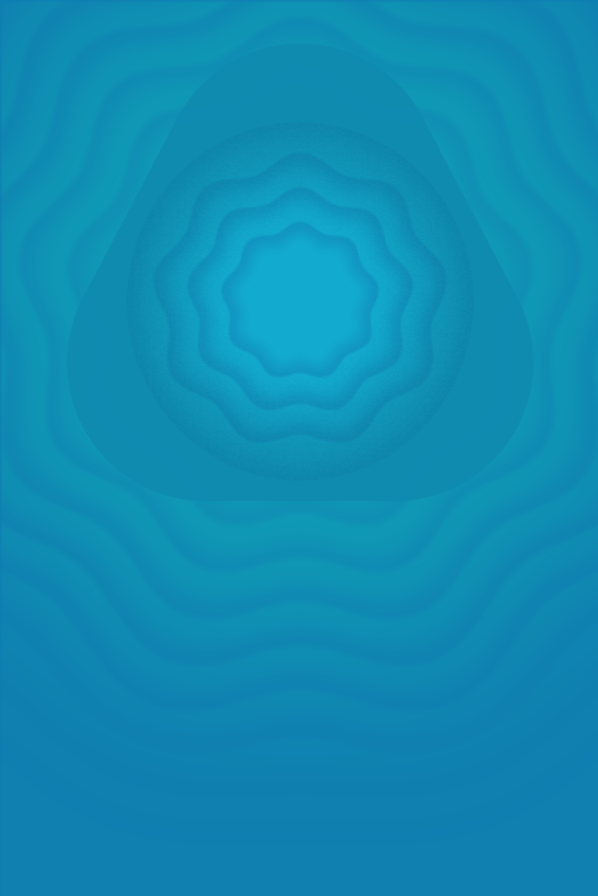
A Shadertoy shader for this background:

```glsl
// Layered blue paper cut: scalloped rings in a disc, a rounded triangle and wide ripples.

float hash(vec2 p) {
    return fract(sin(dot(p, vec2(127.1, 311.7))) * 43758.5453);
}

float segment(vec2 p, vec2 a, vec2 b) {
    vec2 ab = b - a;
    return length(p - a - ab * clamp(dot(p - a, ab) / dot(ab, ab), 0.0, 1.0));
}

// The wide corner radius lets three capsules fill the whole triangle.
float roundedTriangle(vec2 p) {
    p.x = abs(p.x);
    vec2 top = vec2(0.0, 0.199), corner = vec2(0.158, -0.102);
    float side = segment(p, top, corner);
    float base = segment(p, vec2(0.0, corner.y), corner);
    return min(side, base) - 0.232;
}

// Shade that deepens toward an edge (d = 0) and drops off just past it.
float innerShadow(float d, float reach, float blur) {
    float rise = smoothstep(-reach, 0.0, d);
    return rise * rise * (1.0 - smoothstep(0.0, blur, d));
}

void mainImage(out vec4 fragColor, in vec2 fragCoord) {
    vec2 uv = fragCoord / iResolution.x;
    vec2 p = uv - vec2(0.502, iResolution.y / iResolution.x - 0.504);
    float aa = 1.0 / iResolution.x;
    float r = length(p);

    // Nine lobes, one pointing straight up, flattening far out
    float lobes = cos(9.0 * atan(p.x, p.y));
    float q = r / (1.0 + 0.053 * lobes * (1.0 - 0.7 * smoothstep(0.68, 0.85, r)));

    // Wide ripples, fading with distance
    vec3 ripples = mix(vec3(0.06, 0.602, 0.71), vec3(0.058, 0.502, 0.69),
                       smoothstep(0.30, 0.88, r));
    float shade = 0.0;
    for (int i = 0; i < 8; i++) {
        shade += innerShadow(q - 0.366 - 0.078 * float(i), 0.066, 0.016);
    }
    shade *= 1.0 - 0.8 * smoothstep(0.50, 0.85, r);
    vec3 color = ripples - vec3(0.002, 0.036, 0.004) * shade;

    // Translucent triangle
    float tri = roundedTriangle(p);
    vec3 panel = mix(vec3(0.06, 0.54, 0.69), color, 0.08);
    color = mix(color, panel, 1.0 - smoothstep(-aa, aa, tri));

    // Disc with three scalloped steps
    float disc = length(p / vec2(0.290, 0.300)) - 1.0;
    vec3 glow = mix(vec3(0.07, 0.67, 0.81), vec3(0.06, 0.565, 0.70),
                    smoothstep(0.09, 0.28, r));
    shade = 0.5 * innerShadow(disc * 0.295, 0.065, 0.004);
    for (int i = 0; i < 3; i++) {
        shade += innerShadow(q - 0.123 - 0.0547 * float(i), 0.050, 0.007)
               * (1.0 - 0.2 * float(i));
    }
    glow -= vec3(0.005, 0.075, 0.045) * shade;
    glow += 0.012 * (hash(floor(uv * 342.0)) - 0.5) * smoothstep(0.10, 0.14, r);
    color = mix(color, glow, 1.0 - smoothstep(-aa, aa, disc * 0.295));

    // Thin blue rim along the left and top
    float rim = min(uv.x, iResolution.y / iResolution.x - uv.y);
    color = mix(color, vec3(0.05, 0.49, 0.70), 0.6 * (1.0 - smoothstep(0.001, 0.005, rim)));

    fragColor = vec4(color, 1.0);
}
```
